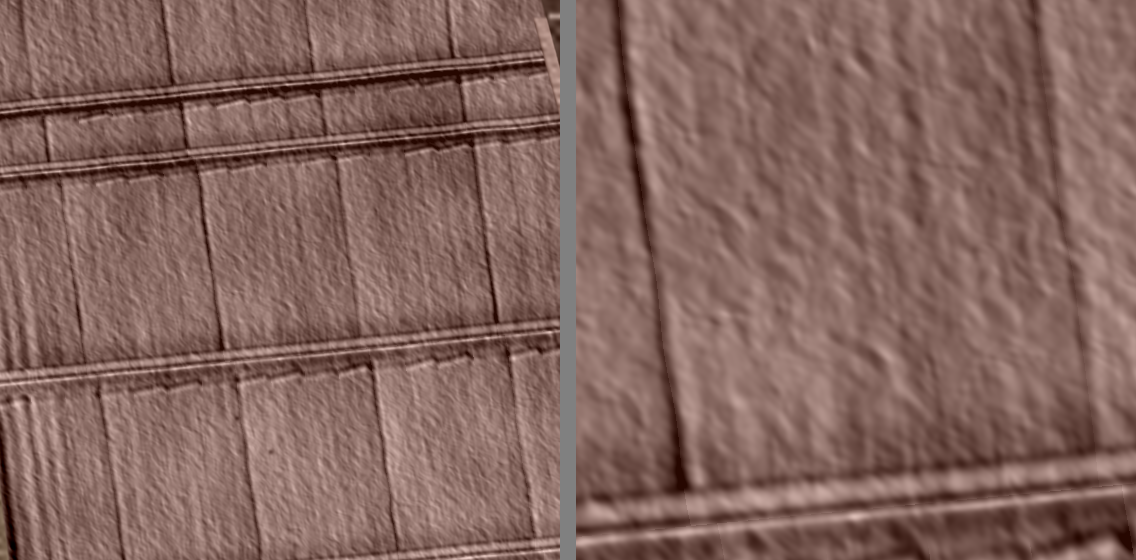
Left, the full canvas; right, a detail of the centre.
Reproduce this texture procedurally as a Shadertoy shader.

```glsl
// Weathered mauve sheet roof: tilted ridges divide courses of slanted panels.
// Each course has its own sheared, shifted coordinate for seams and ribs;
// a loop adds the ridges, and embossed noise gives the grain and wear.

float hash(vec2 p) {
    vec3 q = fract(p.xyx * vec3(0.1031, 0.1030, 0.0973));
    q += dot(q, q.yzx + 33.33);
    return fract((q.x + q.y) * q.z);
}

float noise(vec2 p) {
    vec2 i = floor(p), f = fract(p);
    f = f * f * (3.0 - 2.0 * f);
    return mix(mix(hash(i), hash(i + vec2(1, 0)), f.x),
               mix(hash(i + vec2(0, 1)), hash(i + vec2(1, 1)), f.x), f.y);
}

// Soft line of half width w centred on c
float band(float d, float c, float w) {
    float t = (d - c) / w;
    return exp(-t * t);
}

// Relief of a noise field, lit across its grain
float grain(vec2 p) {
    return noise(p) - noise(p + vec2(0.25, -0.65));
}

// Ridge profile across d (downwards), with chipped sheet ends under it
float ridge(float d, float along, float ribs, float depth) {
    float wear = 0.5 + noise(vec2(along * 60.0, depth * 9.0));
    float tone = -0.10 * band(d, -0.030, 0.016);
    tone -= 0.15 * band(d, -0.019, 0.0035);
    tone += 0.12 * band(d, -0.011, 0.005);
    tone -= 0.22 * band(d, -0.003, 0.003);
    tone += 0.22 * wear * band(d, 0.003, 0.0024);
    tone -= 0.42 * depth * band(d, 0.012, 0.0085);
    float t = fract(ribs);
    float chip = 0.2 + hash(vec2(floor(ribs), depth * 31.0));
    float lip = 0.030 - 0.008 * chip * t * (1.0 - smoothstep(0.8, 1.0, t));
    tone -= 0.20 * chip * band(d, lip, 0.0045);
    tone += 0.13 * chip * band(d, lip + 0.009, 0.004);
    return tone - 0.16 * band(t, 0.9, 0.09) * band(d, 0.034, 0.010);
}

void mainImage(out vec4 fragColor, in vec2 fragCoord) {
    vec2 p = fragCoord / iResolution.xy;
    p.y = 1.0 - p.y;                          // measured downwards
    float v = p.y + 0.096 * p.x;              // across the ridges
    float course = step(0.198, v) + step(0.314, v) + step(0.685, v) + step(1.074, v);

    // Along each course, counted in panels
    float pitch = 0.2535 - 0.0025 * course;
    float start = 0.035 + 0.010 * course + 0.0017 * course * course;
    float bend = 0.004 * (noise(vec2(p.x * 4.0, p.y * 24.0)) - 0.5);
    float u = (p.x - 0.14 * p.y - start + bend) / pitch;

    // Mottling, long streaks and diagonal leathery grain
    float tone = 0.11 * (noise(p * 4.0 + 2.0) - 0.5) + 0.08 * (noise(p * 13.0) - 0.5);
    tone += 0.10 * (noise(vec2(u * 24.0, p.y * 5.0 + course)) - 0.5);
    tone += 0.07 * (noise(vec2(u * 55.0, p.y * 10.0)) - 0.5);
    vec2 q = vec2(0.72 * p.x + 0.69 * p.y, 0.72 * p.y - 0.69 * p.x);
    q += 0.006 * vec2(noise(p * 45.0), noise(p * 45.0 + 31.0));
    tone += 0.15 * grain(q * vec2(72.0, 125.0));
    tone += 0.09 * grain(q * vec2(150.0, 220.0) + 7.0);

    // Panels fade from lit to shaded between seams
    tone += 0.05 * (0.5 - fract(u)) + 0.04 * (hash(vec2(floor(u), course + 5.0)) - 0.5);
    tone += 0.06 * smoothstep(0.1, 0.9, p.y) - 0.03;

    // Ridges: the upper pair is narrow with deep shadow below
    float levels[4] = float[4](0.198, 0.314, 0.685, 1.074);
    float scales[4] = float[4](0.85, 0.85, 1.15, 1.15);
    float depths[4] = float[4](1.0, 0.8, 0.42, 0.42);
    float open = 1.0;
    for (int i = 0; i < 4; i++) {
        float d = v - levels[i] + 0.002 * (noise(vec2(p.x * 14.0, float(i))) - 0.5);
        d /= scales[i];
        tone += ridge(d, p.x, u * 4.0, depths[i]);
        open *= smoothstep(0.016, 0.023, abs(d));
    }

    // Panel seams: a dark groove with a lit edge, uneven, hidden by ridges
    float seam = (fract(u + 0.5) - 0.5) * pitch;
    float strength = 0.55 + 0.55 * hash(vec2(floor(u + 0.5), course));
    strength *= open * (0.55 + 0.8 * noise(vec2(u, p.y * 16.0)));
    tone += strength * (0.11 * band(seam, 0.009, 0.0045) - 0.23 * band(seam, 0.0, 0.0042));

    // Four faint ribs per panel, and close corrugation at the lower left
    float rib = (fract(u * 4.0 + 0.5) - 0.5) * pitch * 0.25;
    float faint = hash(vec2(floor(u * 4.0 + 0.5), course + 3.0));
    tone -= 0.09 * open * faint * faint * band(rib, 0.0, 0.004);
    float folds = open * smoothstep(0.22, 0.0, p.x) * smoothstep(0.27, 0.75, p.y);
    float fold = sin(u * 50.3 + 2.5 * noise(vec2(u * 9.0, p.y * 2.0)));
    tone += folds * (0.15 * fold - 0.05);

    // Small pits in the lower course
    tone -= 0.28 * band(length(p - vec2(0.484, 0.807)), 0.0, 0.005);
    tone -= 0.20 * band(length(p - vec2(0.424, 0.747)), 0.0, 0.004);
    vec3 color = vec3(0.568, 0.448, 0.419) + max(tone, -0.42);

    // Dark gap and tan ground past the lower left edge
    float edge = p.x - 0.125 * (p.y - 0.75);
    float low = smoothstep(0.68, 0.78, p.y);
    color -= 0.42 * low * band(edge, -0.002, 0.009);
    vec3 ground = vec3(0.48, 0.39, 0.31) + 0.2 * grain(p * 90.0);
    color = mix(color, ground, low * (1.0 - smoothstep(-0.018, -0.012, edge)));

    // Pale post and brown shadow at the upper right corner
    float post = p.x - 0.966 - 0.27 * (p.y - 0.04);
    vec3 shade = vec3(0.31, 0.21, 0.17) + 0.22 * grain(p * 70.0);
    shade += 0.4 * band(p.y, 0.029, 0.006) * smoothstep(0.975, 0.985, p.x);
    color = mix(color, shade, smoothstep(0.008, 0.014, post));
    float body = (1.0 - smoothstep(0.010, 0.014, abs(post))) * smoothstep(0.028, 0.036, p.y);
    vec3 pale = vec3(0.68, 0.55, 0.51) + 0.16 * grain(p * 110.0);
    color = mix(color, pale - 0.25 * band(post, -0.013, 0.004), body);

    fragColor = vec4(clamp(color, 0.0, 1.0), 1.0);
}
```
